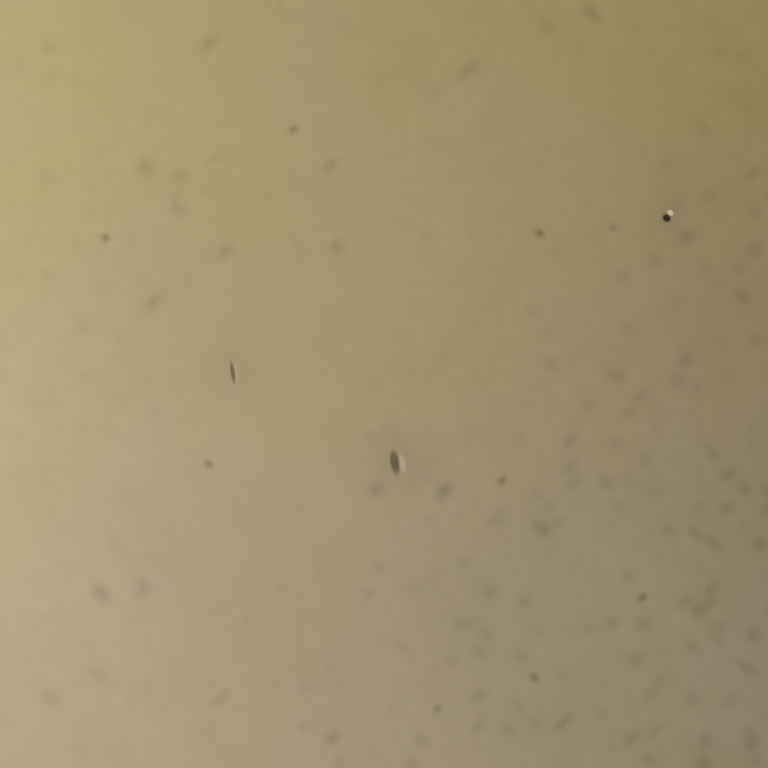
Reproduce this texture procedurally as a three.js fragment shader.

```glsl
// A dull, stained cream wall: a broad light falloff from left to right,
// tinted by layered sines, with soft cellular smudges and mottling on top.
// Three small nicks with a dark core and a pale rim break the surface.
varying vec2 vUv;

const vec3 TOP_LEFT = vec3(0.705, 0.645, 0.475);
const vec3 BOTTOM_LEFT = vec3(0.715, 0.655, 0.525);
const vec3 TOP_RIGHT = vec3(0.565, 0.505, 0.350);
const vec3 BOTTOM_RIGHT = vec3(0.545, 0.492, 0.395);
const vec3 STAIN = vec3(0.90, 0.95, 1.00);
const vec3 GREY_TINT = vec3(0.004, 0.003, 0.022);

vec3 hash3(vec2 cell) {
  vec3 p = fract(cell.xyx * vec3(0.1031, 0.1030, 0.0973));
  p += dot(p, p.yxz + 33.33);
  return fract((p.xxy + p.yzz) * p.zyx);
}

// Broad smooth variation from warped, layered sines, about -1 to 1.
float layeredSines(vec2 p, float phase) {
  float sum = 0.0;
  float amplitude = 0.5;
  for (int i = 0; i < 4; i++) {
    p += 0.6 * sin(p.yx * 1.3 + phase);
    sum += amplitude * sin(p.x + phase) * cos(p.y - phase);
    p = mat2(1.4, 1.1, -1.1, 1.4) * p;
    amplitude *= 0.55;
  }
  return sum;
}

// Soft blobs, one per cell; x sums the rare strong ones, y is signed grain.
vec2 blobs(vec2 p, float sharpness, float rarity) {
  vec2 base = floor(p);
  vec2 sum = vec2(0.0);
  for (int j = -1; j <= 1; j++) {
    for (int i = -1; i <= 1; i++) {
      vec2 cell = base + vec2(float(i), float(j));
      vec3 rnd = hash3(cell);
      vec2 d = p - cell - rnd.xy;
      d.x += (rnd.x - 0.5) * d.y;
      float blob = exp(-sharpness * dot(d, d));
      sum += blob * vec2(smoothstep(rarity, 1.0, rnd.z), rnd.z * 2.0 - 1.0);
    }
  }
  return sum;
}

// Soft-edged ellipse, 1 inside and 0 outside.
float ellipse(vec2 p, vec2 radius, float lean) {
  p.x += lean * p.y;
  return 1.0 - smoothstep(0.45, 1.25, length(p / radius));
}

// A chip in the paint: dark core, paler right side, faint shadow around it.
vec3 addNick(vec3 color, vec2 p, vec2 radius, float depth, vec2 rimOffset, float rim) {
  float shadow = exp(-dot(p, p) / (6.0 * dot(radius, radius)));
  color *= 1.0 - 0.05 * shadow;
  color += rim * ellipse(p - rimOffset, radius * 0.8, 0.15);
  return color * (1.0 - depth * ellipse(p, radius, 0.15));
}

vec3 wallLight(vec2 uv) {
  vec3 left = mix(BOTTOM_LEFT, TOP_LEFT, smoothstep(0.0, 1.0, uv.y));
  vec3 right = mix(BOTTOM_RIGHT, TOP_RIGHT, smoothstep(0.2, 1.0, uv.y));
  vec3 color = mix(left, right, uv.x);
  float edgeGlow = exp(-12.0 * uv.x * uv.x - 7.0 * pow(uv.y - 0.64, 2.0));
  return color + 0.025 * edgeGlow;
}

void main() {
  vec2 uv = vUv;
  vec3 color = wallLight(uv);

  // Cloudy changes of tint and brightness
  color += GREY_TINT * layeredSines(uv * 5.0, 1.7);
  color += 0.012 * layeredSines(uv * 7.0, 4.1);

  // Blurred stains, with finer mottling towards the lower right
  vec2 warped = uv + 0.006 * sin(uv.yx * 45.0 + vec2(0.0, 2.0));
  float stain = 0.10 * blobs(warped * 15.0, 38.0, 0.80).x;
  float worn = smoothstep(0.75, 1.5, uv.x + 0.7 * (1.0 - uv.y));
  stain += (0.02 + 0.07 * worn) * blobs(warped * 34.0 + 7.0, 9.0, 0.55).x;
  float patchy = smoothstep(-0.2, 0.5, layeredSines(uv * 9.0, 2.6));
  stain += 0.02 * patchy * blobs(warped * 24.0 + 19.0, 6.0, 0.5).x;
  color *= 1.0 - stain * STAIN;

  // Small darker specks and very faint grain
  color *= 1.0 - 0.20 * blobs(uv * 11.0 + 31.0, 260.0, 0.88).x;
  color += 0.005 * blobs(uv * vec2(70.0, 55.0), 4.0, 0.5).y;

  // Nicks
  color = addNick(color, uv - vec2(0.514, 0.398), vec2(0.0065, 0.016), 0.32, vec2(0.010, -0.002), 0.07);
  color = addNick(color, uv - vec2(0.303, 0.515), vec2(0.0030, 0.015), 0.30, vec2(0.005, 0.0), 0.03);
  color = addNick(color, uv - vec2(0.868, 0.716), vec2(0.0055, 0.0055), 0.65, vec2(0.005, 0.007), 0.22);

  gl_FragColor = vec4(color, 1.0);
}
```
